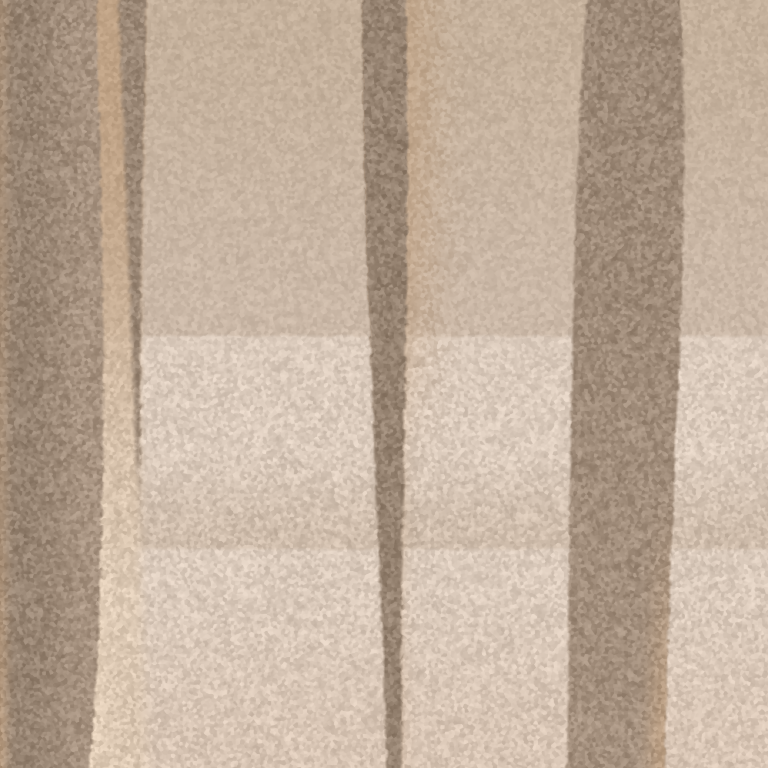
Give the GLSL for this background, as a Shadertoy shader.

```glsl
const vec3 PAPER_TOP   = vec3(0.770, 0.692, 0.610);
const vec3 PAPER_MID   = vec3(0.795, 0.722, 0.655);
const vec3 PAPER_LIGHT = vec3(0.858, 0.794, 0.736);
const vec3 PAPER_SHADE = vec3(0.810, 0.738, 0.670);
const vec3 PAPER_LOW   = vec3(0.845, 0.770, 0.704);
const vec3 DARK        = vec3(0.590, 0.515, 0.445);
const vec3 DARK_SOFT   = vec3(0.655, 0.575, 0.503);
const vec3 AMBER       = vec3(0.740, 0.615, 0.490);
const vec3 CREAM       = vec3(0.865, 0.785, 0.695);

const float UPPER_STEP = 0.5625;  // heights where the paper brightens
const float LOWER_STEP = 0.285;
const float EDGE_SOFT  = 0.0028;
const float EDGE_ROUGH = 0.0035;  // how far grain displaces the edges
const float GRAIN_CELLS = 230.0;
const float GRAIN_PAPER = 0.125;
const float GRAIN_DARK  = 0.135;

// Stripe edges: x at depths 0, 1/3, 2/3 and 1 below the top
const vec4 LEFT_R   = vec4(0.126, 0.133, 0.133, 0.117);
const vec4 SLIVER_L = vec4(0.154, 0.167, 0.181, 0.200);
const vec4 SLIVER_R = vec4(0.191, 0.184, 0.183, 0.192);
const vec4 CENTER_L = vec4(0.471, 0.478, 0.491, 0.504);
const vec4 CENTER_R = vec4(0.529, 0.530, 0.5245, 0.5235);
const vec4 RIGHT_L  = vec4(0.764, 0.748, 0.742, 0.738);
const vec4 RIGHT_R  = vec4(0.885, 0.889, 0.876, 0.866);

vec3 hash3(vec2 p) {
    vec3 q = fract(p.xyx * vec3(0.1031, 0.1030, 0.0973));
    q += dot(q, q.yxz + 33.33);
    return fract((q.xxy + q.yzz) * q.zyx);
}

// Cellular grain: random tones of scattered points, blended by distance
float speckle(vec2 p) {
    vec2 cell = floor(p), local = fract(p);
    float tone = 0.0, total = 0.0;
    for (int j = -1; j <= 1; j++)
        for (int i = -1; i <= 1; i++) {
            vec2 offset = vec2(i, j);
            vec3 h = hash3(cell + offset);
            vec2 d = offset + h.xy - local;
            float weight = exp(-7.0 * dot(d, d));
            tone += weight * h.z;
            total += weight;
        }
    return tone / total - 0.5;
}

// Cubic through four evenly spaced values
float curve(vec4 k, float t) {
    float s = 3.0 * t;
    float a = s - 1.0, b = s - 2.0, c = s - 3.0;
    return -k.x * a * b * c / 6.0 + k.y * s * b * c * 0.5
           - k.z * s * a * c * 0.5 + k.w * s * a * b / 6.0;
}

float rightOf(float x, float edge, float soft) {
    return smoothstep(edge - soft, edge + soft, x);
}

float stripe(float x, float left, float right) {
    return rightOf(x, left, EDGE_SOFT) * (1.0 - rightOf(x, right, EDGE_SOFT));
}

// Three stacked bands, each with its own vertical gradient
vec3 paper(float y) {
    vec3 top = mix(PAPER_MID, PAPER_TOP, smoothstep(UPPER_STEP, 1.0, y));
    vec3 middle = mix(PAPER_SHADE, PAPER_LIGHT, smoothstep(LOWER_STEP, 0.43, y));
    vec3 bottom = mix(PAPER_LOW, PAPER_LIGHT, smoothstep(0.0, LOWER_STEP, y));
    vec3 col = mix(bottom, middle, rightOf(y, LOWER_STEP, EDGE_SOFT));
    return mix(col, top, rightOf(y, UPPER_STEP, EDGE_SOFT));
}

void mainImage(out vec4 fragColor, in vec2 fragCoord) {
    vec2 uv = fragCoord / iResolution.xy;
    float y = uv.y, t = 1.0 - y;
    float fine = speckle(uv * GRAIN_CELLS);
    float coarse = speckle(uv * GRAIN_CELLS * 0.55 + 17.0);
    float x = uv.x + EDGE_ROUGH * coarse;

    float leftR = curve(LEFT_R, t);
    float sliverL = curve(SLIVER_L, t), sliverR = curve(SLIVER_R, t);
    float centerL = curve(CENTER_L, t), centerR = curve(CENTER_R, t);
    float rightL = curve(RIGHT_L, t), rightR = curve(RIGHT_R, t);

    vec3 col = paper(y + EDGE_ROUGH * coarse);

    // Warm glow beside the central stripe, scattered by the grain
    float away = max(x - centerR + 0.03 * fine, 0.0);
    float glow = exp(-pow(away / 0.042, 2.0)) * step(centerL, x);
    col = mix(col, AMBER, 0.5 * glow * (1.0 - smoothstep(0.3, 0.65, t)));
    col = mix(col, AMBER, 0.25 * exp(-abs(x - centerR) / 0.007));

    // Amber strip turning to cream
    float band = 1.0 - rightOf(x, sliverR, mix(0.003, 0.014, t));
    vec3 stripColor = mix(AMBER, CREAM, smoothstep(0.1, 0.8, t));
    col = mix(col, stripColor, 0.75 * band);
    float rim = exp(-max(x - leftR, 0.0) / 0.012) * smoothstep(0.45, 0.95, t);
    col = mix(col, CREAM + 0.04, 0.75 * rim * band);

    // Dark stripes
    float left = 1.0 - rightOf(x, leftR, EDGE_SOFT);
    float sliver = rightOf(x, sliverL, 0.005) * (1.0 - rightOf(x, sliverR, EDGE_SOFT));
    sliver *= 1.0 - smoothstep(0.55, 0.7, t);
    float center = stripe(x, centerL, centerR);
    float right = stripe(x, rightL, rightR);
    col = mix(col, mix(DARK, DARK_SOFT, smoothstep(0.03, 0.12, x)), left);
    col = mix(col, mix(DARK, DARK_SOFT, 0.25), sliver);
    col = mix(col, DARK, center);
    col = mix(col, mix(DARK, DARK_SOFT, 0.35 + 0.5 * t), right);

    // Light caught at the outer left and lower right edges
    float leftLight = exp(-x * x / 0.00012) * (0.35 + 0.3 * smoothstep(0.55, 1.0, t));
    col = mix(col, AMBER + 0.03, clamp(leftLight, 0.0, 1.0));
    float rightLight = smoothstep(rightR - 0.04, rightR, x) * right;
    col = mix(col, AMBER + 0.04, 0.7 * rightLight * smoothstep(0.6, 1.0, t));

    // Fine grain, calmer near the top of the paper
    float dark = max(max(left, sliver), max(center, right));
    float paperGrain = GRAIN_PAPER * mix(1.0, 0.6, smoothstep(0.5, 0.6, y));
    col += (fine + 0.35 * coarse) * mix(paperGrain, GRAIN_DARK, dark);

    fragColor = vec4(clamp(col, 0.0, 1.0), 1.0);
}
```
